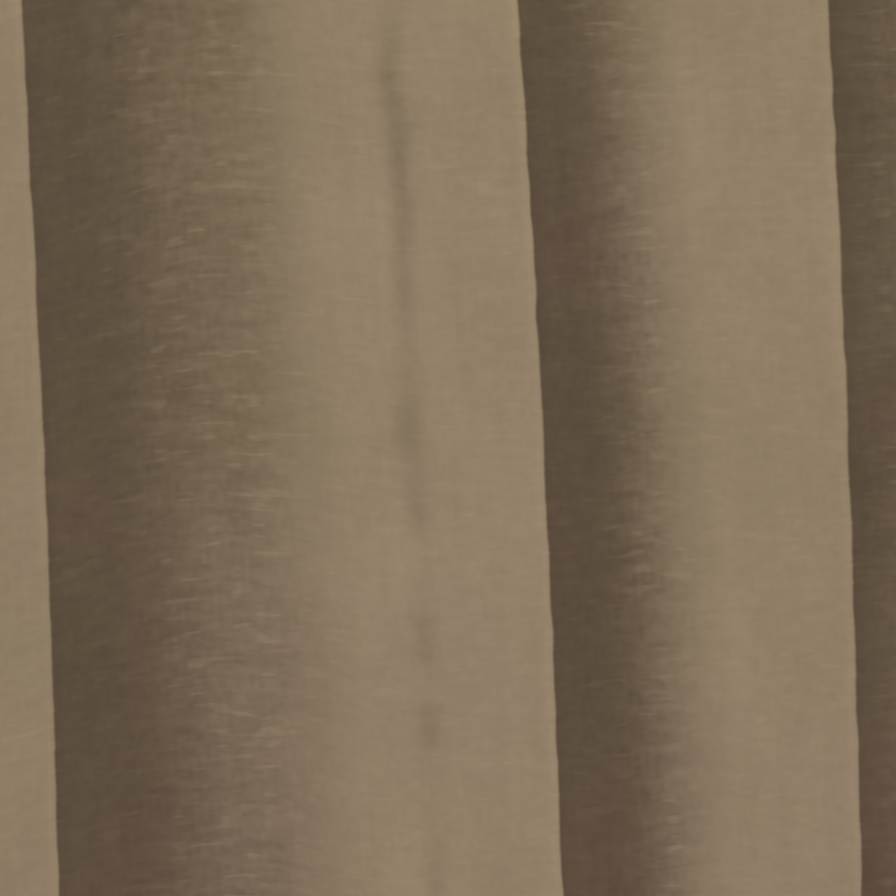
Reproduce this texture procedurally as a Shadertoy shader.

```glsl
// Heavy linen curtain: three leaning fold edges split the cloth into panes.
// Each pane rises from a shadowed valley to a lit crest; stretched value
// noise adds slubs, weave, soft stains and a patchy vertical crease.
#define SHADOW_COLOUR vec3(0.352, 0.296, 0.236)
#define LIGHT_COLOUR  vec3(0.592, 0.521, 0.424)
#define EDGE_SOFTNESS 0.0022
#define EDGE_WOBBLE   0.0022
#define SLUB_STRENGTH 0.24
#define WEAVE_STRENGTH 0.09
#define STAIN_STRENGTH 0.13
#define CREASE_DEPTH  0.25
#define HUE_DRIFT     0.016

float hash(vec2 p) {
    vec3 q = fract(vec3(p.xyx) * 0.1031);
    q += dot(q, q.yzx + 33.33);
    return fract((q.x + q.y) * q.z);
}

float noise(vec2 p) {
    vec2 cell = floor(p), f = fract(p);
    f = f * f * (3.0 - 2.0 * f);
    float low = mix(hash(cell), hash(cell + vec2(1, 0)), f.x);
    float high = mix(hash(cell + vec2(0, 1)), hash(cell + vec2(1, 1)), f.x);
    return mix(low, high, f.y);
}

// Layered noise centred on zero
float fbm(vec2 p) {
    float sum = 0.0, amp = 0.5;
    for (int i = 0; i < 4; i++) {
        sum += amp * (noise(p) - 0.5);
        p = p * 2.03 + 17.7;
        amp *= 0.5;
    }
    return sum;
}

// Horizontal place of a fold edge; drop runs from 0 at the top to 1 below
float foldEdge(float top, float lean, float drop) {
    float bow = 0.004 * sin(3.14159 * drop);
    return top + lean * drop + bow + EDGE_WOBBLE * (noise(vec2(drop * 34.0, top * 90.0)) - 0.5);
}

// 0 to the left of an edge, 1 to its right
float rightOf(float x, float edge) {
    return smoothstep(-EDGE_SOFTNESS, EDGE_SOFTNESS, x - edge);
}

// Wide pane: slow climb out of the shadow
float widePane(float d, float drop) {
    float valley = 0.06 + 0.27 * smoothstep(0.04, 0.17, d - 0.035 * drop);
    return valley + 0.26 * smoothstep(0.10, 0.29, d)
                  + 0.33 * smoothstep(0.21, 0.36, d - 0.01 * drop);
}

// Narrow pane: dark band, then a quick turn into the light
float narrowPane(float d, float drop) {
    float shift = 0.022 * drop;
    return 0.05 + 0.34 * smoothstep(0.03, 0.12, d - shift)
                + 0.50 * smoothstep(0.07, 0.195, d - shift * 0.5);
}

void mainImage(out vec4 fragColor, in vec2 fragCoord) {
    vec2 uv = fragCoord / iResolution.xy;
    float drop = 1.0 - uv.y;

    // Signed distances from the three fold edges
    float d1 = uv.x - foldEdge(0.023, 0.043, drop);
    float d2 = uv.x - foldEdge(0.578, 0.050, drop);
    float d3 = uv.x - foldEdge(0.9245, 0.037, drop);
    float in1 = rightOf(d1, 0.0), in2 = rightOf(d2, 0.0), in3 = rightOf(d3, 0.0);

    // Broad light on each pane
    float tone = 0.86;
    tone = mix(tone, widePane(d1, drop), in1);
    tone = mix(tone, narrowPane(d2, drop), in2);
    tone = mix(tone, 0.06 + 0.22 * smoothstep(0.0, 0.09, d3), in3);

    // Thin lit rim on each crest and dark contact line beside it
    float nearest = abs(d1) < abs(d2) ? d1 : (abs(d2) < abs(d3) ? d2 : d3);
    tone += 0.06 * exp(-abs(nearest + 0.006) / 0.005) * step(nearest, 0.0);
    tone -= 0.06 * exp(-nearest / 0.008) * smoothstep(0.0, 0.003, nearest);

    // Patchy crease running down the wide pane
    float creaseX = 0.434 + 0.054 * drop + 0.012 * (noise(vec2(drop * 13.0, 4.0)) - 0.5);
    float creaseD = (uv.x - creaseX) / 0.014;
    float patches = 0.25 + 0.75 * smoothstep(0.25, 0.7, noise(vec2(uv.x * 12.0, drop * 21.0)));
    tone -= CREASE_DEPTH * patches * exp(-creaseD * creaseD) * (1.0 - 0.55 * drop);

    // Cloth space: follows the lean, with threads that tilt and waver
    vec2 cloth = vec2(uv.x - 0.045 * drop, uv.y);
    float tilt = mix(0.22, 0.05, smoothstep(0.1, 0.5, uv.x));
    cloth.y += -tilt * cloth.x + 0.012 * fbm(uv * vec2(18.0, 22.0));

    // Slubs show most where light grazes the half-shadow
    float graze = 0.30 + 0.70 * smoothstep(0.0, 0.28, tone) * (1.0 - smoothstep(0.48, 0.85, tone));
    float slub = fbm(cloth * vec2(34.0, 125.0));
    float brightThread = smoothstep(0.73, 0.97, noise(cloth * vec2(38.0, 165.0) + 51.0));
    float weave = noise(cloth * vec2(190.0, 90.0)) + noise(cloth * vec2(85.0, 230.0)) - 1.0;
    float stain = fbm(uv * vec2(11.0, 8.0) + 9.0) + 0.6 * fbm(cloth * vec2(48.0, 5.0));
    tone += SLUB_STRENGTH * graze * (slub + 0.6 * brightThread - 0.06);
    tone += WEAVE_STRENGTH * (0.35 + graze) * weave * 0.8;
    tone += STAIN_STRENGTH * stain - 0.035 * (drop - 0.4);

    // Linen colour with a faint drift from olive to rose
    vec3 colour = mix(SHADOW_COLOUR, LIGHT_COLOUR, clamp(tone, -0.15, 1.12));
    float drift = fbm(uv * 4.0 + 31.0) + 0.3 * (drop - 0.5);
    colour += HUE_DRIFT * drift * vec3(0.5, -0.3, 1.2);
    fragColor = vec4(colour, 1.0);
}
```
